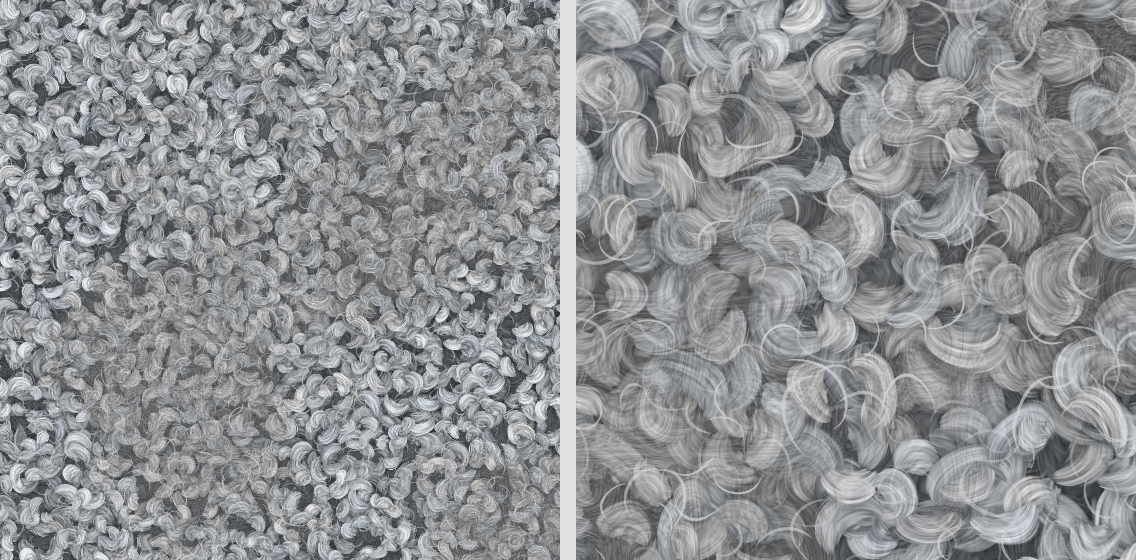
Left, the full canvas; right, a detail of the centre.
Give the GLSL for this texture, as a Shadertoy shader.

```glsl
const int LOCK_LAYERS = 6;
const int HAIR_LAYERS = 4;
const float LOCK_CELLS = 17.0;      // locks across the canvas in the lowest layer
const float HAIR_CELLS = 15.0;
const float LOCK_WIDTH = 0.25;      // half widths, in cells
const float HAIR_WIDTH = 0.017;
const float STRANDS = 5.5;          // strands per half width
const float STRAND_CONTRAST = 0.62;
const float SHADOW = 0.34;
const float DEEP_TONE = 0.45;
const float TOP_TONE = 0.64;
const float MATTED_TONE = 0.50;
const vec3 COOL_TINT = vec3(-0.022, 0.004, 0.032);
const vec3 WARM_TINT = vec3(0.012, 0.002, -0.008);

float hash(vec2 p) {
    return fract(sin(dot(p, vec2(127.1, 311.7))) * 43758.5453);
}

float noise(vec2 p) {
    vec2 i = floor(p), f = fract(p);
    f = f * f * (3.0 - 2.0 * f);
    return mix(mix(hash(i), hash(i + vec2(1, 0)), f.x),
               mix(hash(i + vec2(0, 1)), hash(i + vec2(1, 1)), f.x), f.y);
}

float fbm(vec2 p) {
    float sum = 0.0, amp = 0.5;
    for (int i = 0; i < 4; i++) {
        sum += amp * noise(p);
        p = p * 2.03 + 7.3;
        amp *= 0.5;
    }
    return sum / 0.9375;
}

// One tapered spiral arc of strands: x = cover, y = tone offset, z = shadow
vec3 curl(vec2 q, vec2 id, float width, float pixel) {
    float turn = 6.2832 * hash(id + 3.1);
    float radius = mix(0.22, 0.44, hash(id + 5.7));
    float span = mix(1.0, 1.65, hash(id + 8.3));
    q = mat2(cos(turn), -sin(turn), sin(turn), cos(turn)) * q;
    if (hash(id + 9.9) < 0.5) q.y = -q.y;
    q.x += radius;

    float t = atan(q.y, q.x) / span;
    if (abs(t) > 1.0) return vec3(0);
    float across = length(q) - radius * (1.0 - 0.22 * t);
    float taper = (1.0 - t * t) * (1.0 - 0.35 * t);
    float w = width * taper;

    // Strands follow the arc and draw together at its tips
    float s = across / (width * (0.45 + 0.55 * taper));
    vec2 along = vec2(s * STRANDS + 40.0 * hash(id + 1.3), t * 1.6);
    float strand = 0.6 * noise(along) + 0.4 * noise(along * vec2(2.3, 1.4) + 19.0);

    float d = abs(across) - w * (0.7 + 0.6 * strand);
    float soft = max(pixel, 0.16 * w);
    float cover = (1.0 - smoothstep(-soft, soft, d)) * smoothstep(1.0, 0.8, abs(t));
    float sheen = 0.17 * exp(-5.0 * t * t) - 0.13 * s * s + 0.07 * s;
    float shade = exp(-14.0 * max(d, 0.0)) * (1.0 - t * t);
    return vec3(cover, (strand - 0.5) * STRAND_CONTRAST + sheen, shade);
}

void mainImage(out vec4 fragColor, in vec2 fragCoord) {
    vec2 p = fragCoord / iResolution.y;
    float pixel = 1.0 / iResolution.y;
    float matted = smoothstep(0.38, 0.66, fbm(p * 3.2 + 4.0) + 0.3 * (0.45 - p.y));
    vec2 bend = vec2(noise(p * 24.0), noise(p * 24.0 + 31.0)) - 0.5;
    vec2 wavy = p + 0.012 * bend;

    // Dim undercoat of loose fibres
    float tone = 0.18 + 0.28 * fbm(wavy * vec2(150.0, 70.0) + 60.0 * bend);
    float warmth = 0.4;

    // Locks, from the deepest layer up
    for (int layer = 0; layer < LOCK_LAYERS; layer++) {
        float height = float(layer) / float(LOCK_LAYERS - 1);
        float scale = LOCK_CELLS * (1.0 + 0.3 * height);
        vec2 g = wavy * scale + float(layer) * 5.37;
        for (int k = 0; k < 9; k++) {
            vec2 cell = floor(g) + vec2(k % 3, k / 3) - 1.0;
            vec2 id = cell + float(layer) * 61.0;
            vec2 center = cell + vec2(hash(id), hash(id + 17.0));
            vec3 c = curl(g - center, id, LOCK_WIDTH, pixel * scale);
            float base = mix(DEEP_TONE, TOP_TONE, height) + 0.16 * (hash(id + 2.2) - 0.5);
            tone = mix(tone * (1.0 - SHADOW * c.z), base + c.y, c.x);
            warmth = mix(warmth, hash(id + 6.6), c.x);
        }
    }

    // Matted patches are flatter, with fine fuzz
    float fuzz = fbm(wavy * vec2(110.0, 170.0) + 50.0 * bend.yx) - 0.5;
    tone = mix(tone, MATTED_TONE + 0.55 * (tone - MATTED_TONE), matted);
    tone += fuzz * mix(0.12, 0.28, matted);

    // Stray bright hairs
    for (int layer = 0; layer < HAIR_LAYERS; layer++) {
        float scale = HAIR_CELLS * (1.0 + 0.25 * float(layer));
        vec2 g = wavy * scale + float(layer) * 3.71;
        for (int k = 0; k < 9; k++) {
            vec2 cell = floor(g) + vec2(k % 3, k / 3) - 1.0;
            vec2 id = cell + 500.0 + float(layer) * 43.0;
            vec2 center = cell + vec2(hash(id), hash(id + 17.0));
            float cover = curl(g - center, id, HAIR_WIDTH, pixel * scale * 0.7).x;
            tone = mix(tone, 0.84, cover * mix(0.25, 0.8, hash(id + 4.4)));
        }
    }

    // Cool lights and darks, warmer greys between
    tone = clamp(tone, 0.1, 0.93);
    float warm = clamp(warmth * 0.6 + 0.35 * matted, 0.0, 1.0);
    fragColor = vec4(tone + mix(COOL_TINT, WARM_TINT, warm), 1.0);
}
```
